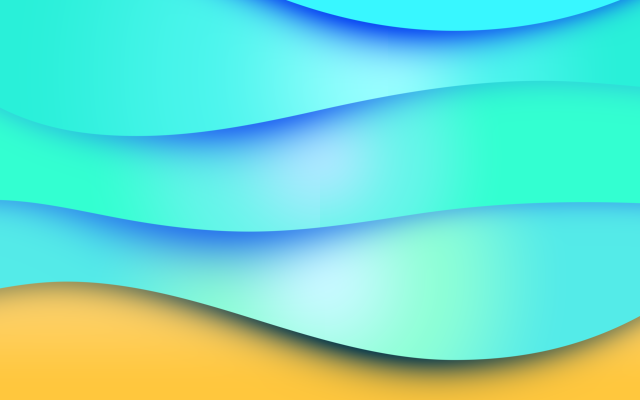
This background is drawn by a Shadertoy shader. Its source:

```glsl
const float ASPECT = 1.6;
const float EDGE_SOFTNESS = 0.75;
const float SHADOW_FALLOFF = 1.4;

const vec3 SKY = vec3(0.22, 0.97, 1.0);
const vec3 SAND_LOW = vec3(1.0, 0.78, 0.24);
const vec3 SAND_HIGH = vec3(1.0, 0.82, 0.40);

// Wave knots: x, height, slope
const vec3 TOP_WAVE[5] = vec3[5](
    vec3(0.0, 1.23, -0.5), vec3(0.195, 1.135, -0.5), vec3(0.447, 1.0, -0.58),
    vec3(0.71, 0.923, 0.0), vec3(1.0, 1.021, 0.72));
const vec3 UPPER_WAVE[5] = vec3[5](
    vec3(0.0, 0.731, -0.8), vec3(0.215, 0.66, 0.0), vec3(0.5, 0.725, 0.36),
    vec3(0.846, 0.798, 0.0), vec3(1.0, 0.783, -0.15));
const vec3 LOWER_WAVE[5] = vec3[5](
    vec3(0.0, 0.5, -0.05), vec3(0.195, 0.452, -0.29), vec3(0.39, 0.421, 0.0),
    vec3(0.651, 0.465, 0.24), vec3(1.0, 0.492, -0.06));
const vec3 SHORE_WAVE[5] = vec3[5](
    vec3(0.0, 0.279, 0.29), vec3(0.104, 0.296, 0.0), vec3(0.39, 0.206, -0.5),
    vec3(0.71, 0.1, 0.0), vec3(1.0, 0.21, 0.86));

// A shadow swells around its center; ranges run from far to center
struct Shadow {
    vec3 color;
    float center, spread;
    vec2 strength, reach;
};
const Shadow TOP_SHADOW = Shadow(vec3(0.04, 0.28, 0.95), 0.56, 0.24, vec2(0.5, 0.97), vec2(0.03, 0.057));
const Shadow UPPER_SHADOW = Shadow(vec3(0.12, 0.38, 0.95), 0.41, 0.21, vec2(0.2, 0.9), vec2(0.035, 0.062));
const Shadow LOWER_SHADOW = Shadow(vec3(0.14, 0.43, 0.93), 0.33, 0.24, vec2(0.35, 0.9), vec2(0.03, 0.08));
const Shadow SHORE_SHADOW = Shadow(vec3(0.05, 0.24, 0.30), 0.56, 0.32, vec2(0.3, 0.97), vec2(0.038, 0.05));

// A band glows from core through middle to rim, with left and right radii
struct Band {
    vec2 center, radii;
    vec3 core, middle, rim;
};
const Band UPPER_BAND = Band(vec2(0.97, 0.817), vec2(0.97, 0.6),
    vec3(0.6, 1.0, 1.0), vec3(0.30, 0.96, 0.93), vec3(0.16, 0.94, 0.85));
const Band MIDDLE_BAND = Band(vec2(0.8, 0.608), vec2(0.6, 0.47),
    vec3(0.67, 0.92, 1.0), vec3(0.41, 0.96, 0.92), vec3(0.2, 1.0, 0.82));
const Band LOWER_BAND = Band(vec2(0.8125, 0.302), vec2(0.6, 0.62),
    vec3(0.78, 0.98, 1.0), vec3(0.56, 1.0, 0.84), vec3(0.33, 0.92, 0.91));

// Cubic Hermite curve through the knots
float waveHeight(vec3 knots[5], float x) {
    int i = 0;
    for (int k = 1; k < 4; k++) {
        if (x > knots[k].x) i = k;
    }
    vec3 a = knots[i], b = knots[i + 1];
    float span = b.x - a.x;
    float t = clamp((x - a.x) / span, 0.0, 1.0);
    float s = 1.0 - t;
    return mix(a.y, b.y, t * t * (3.0 - 2.0 * t)) + span * t * s * (s * a.z - t * b.z);
}

vec3 castShadow(vec3 base, Shadow shadow, float x, float depth) {
    float offset = (x - shadow.center) / shadow.spread;
    float swell = exp(-offset * offset);
    float strength = mix(shadow.strength.x, shadow.strength.y, swell);
    float reach = mix(shadow.reach.x, shadow.reach.y, swell);
    float fade = exp(-pow(max(depth, 0.0) / reach, SHADOW_FALLOFF));
    return mix(base, shadow.color, strength * fade);
}

vec3 bandColor(Band band, vec2 p) {
    vec2 q = p - band.center;
    q /= q.x < 0.0 ? band.radii.x : band.radii.y;
    float r = length(q);
    vec3 inner = mix(band.core, band.middle, smoothstep(0.0, 0.5, r));
    return mix(inner, band.rim, smoothstep(0.4, 1.0, r));
}

// Shade what lies below a wave, then cover what lies above it
vec3 addLayer(vec3 below, vec3 above, Shadow shadow, vec3 wave[5], vec2 uv) {
    float rise = uv.y - waveHeight(wave, uv.x);
    float soft = EDGE_SOFTNESS / iResolution.y;
    return mix(castShadow(below, shadow, uv.x, -rise), above, smoothstep(-soft, soft, rise));
}

void mainImage(out vec4 fragColor, in vec2 fragCoord) {
    vec2 uv = fragCoord / iResolution.xy;
    vec2 p = uv * vec2(ASPECT, 1.0);

    // Layers from back to front
    vec3 color = mix(SAND_LOW, SAND_HIGH, smoothstep(0.02, 0.25, uv.y));
    color = addLayer(color, bandColor(LOWER_BAND, p), SHORE_SHADOW, SHORE_WAVE, uv);
    color = addLayer(color, bandColor(MIDDLE_BAND, p), LOWER_SHADOW, LOWER_WAVE, uv);
    color = addLayer(color, bandColor(UPPER_BAND, p), UPPER_SHADOW, UPPER_WAVE, uv);
    color = addLayer(color, SKY, TOP_SHADOW, TOP_WAVE, uv);
    fragColor = vec4(color, 1.0);
}
```
